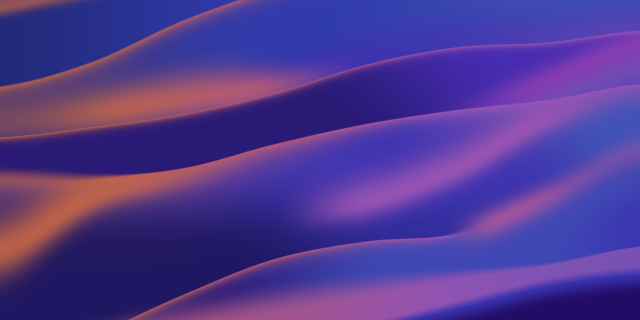
This background is drawn by a WebGL 2 fragment shader. Its source:

```glsl
#version 300 es
precision highp float;
// Overlapping silk folds in indigo and blue, with rims lit from orange to mauve.

#define EDGE_SOFT 0.003
#define RIM_THIN 0.02
#define RIM_WIDE 0.06
#define RIM_GAIN 1.0
#define GLOW_GAIN 0.95

uniform vec2 u_resolution;
out vec4 fragColor;

const vec3 NAVY = vec3(0.12, 0.09, 0.38);
const vec3 INDIGO = vec3(0.16, 0.10, 0.46);
const vec3 SLATE = vec3(0.13, 0.16, 0.47);
const vec3 DUSK = vec3(0.18, 0.16, 0.58);
const vec3 COBALT = vec3(0.19, 0.23, 0.67);
const vec3 VIOLET = vec3(0.27, 0.17, 0.69);
const vec3 BLUE = vec3(0.23, 0.20, 0.69);
const vec3 AZURE = vec3(0.25, 0.32, 0.71);
const vec3 ORANGE = vec3(0.75, 0.39, 0.28);
const vec3 ROSE = vec3(0.71, 0.35, 0.47);
const vec3 MAUVE = vec3(0.60, 0.33, 0.70);
const vec3 PURPLE = vec3(0.53, 0.24, 0.70);
const vec3 HAZE = vec3(0.46, 0.32, 0.70);

// Smooth curve through eight evenly spaced heights
float curve(float x, vec4 a, vec4 b) {
  float h[8] = float[8](a.x, a.y, a.z, a.w, b.x, b.y, b.z, b.w);
  float s = clamp(x, 0.0, 1.0) * 7.0;
  int i = min(int(s), 6);
  float t = s - float(i);
  float p = h[i], q = h[i + 1];
  float m = 0.5 * (q - h[max(i - 1, 0)]);
  float n = 0.5 * (h[min(i + 2, 7)] - p);
  return mix(p, q, t * t * (3.0 - 2.0 * t)) + t * (1.0 - t) * (m * (1.0 - t) - n * t);
}

// Coverage of a sheet, from the depth below its edge
float cover(float depth, float soft) {
  float s = max(soft, 0.75 / u_resolution.y);
  return smoothstep(-s, s, depth);
}

// Light that falls off below an edge
float rim(float depth, float width) {
  return RIM_GAIN * exp(-max(depth, 0.0) / width);
}

// Soft band with its own spread above and below the centre
float band(float d, float above, float below) {
  float k = d / (d > 0.0 ? above : below);
  return GLOW_GAIN * exp(-k * k);
}

void main() {
  vec2 uv = gl_FragCoord.xy / u_resolution;
  float x = uv.x, y = uv.y;
  vec3 warm = mix(ORANGE, ROSE, smoothstep(0.1, 0.45, x));
  warm = mix(warm, MAUVE, smoothstep(0.4, 0.75, x));

  // Back cloth and the streak in its upper left corner
  vec3 cloth = mix(SLATE, COBALT, smoothstep(-0.05, 0.45, x));
  cloth = mix(cloth, AZURE, smoothstep(0.45, 0.95, x));
  vec3 color = mix(cloth, warm, 0.75 * band(y - 0.975 - 0.4 * x, 0.06, 0.025));

  // Upper sheet with a broad orange glow
  float d = curve(x, vec4(0.729, 0.805, 0.935, 1.036), vec4(1.12, 1.18, 1.23, 1.29)) - y;
  float lower = curve(x, vec4(0.570, 0.602, 0.643, 0.708), vec4(0.797, 0.852, 0.867, 0.904)) - y;
  vec3 sheet = mix(cloth, VIOLET, 0.6 * smoothstep(0.25, 0.45, x) * smoothstep(-0.16, 0.0, lower));
  sheet = mix(sheet, HAZE, 0.4 * smoothstep(0.65, 1.0, x) * smoothstep(-0.1, 0.0, lower));
  sheet = mix(sheet, ROSE, 0.18 * (1.0 - smoothstep(0.1, 0.4, x)) * smoothstep(0.15, 0.0, d));
  sheet = mix(sheet, warm, rim(d, RIM_THIN));
  float glow = curve(x, vec4(0.615, 0.645, 0.69, 0.73), vec4(0.795, 0.85, 0.87, 0.90));
  float fade = mix(0.55, 1.0, smoothstep(0.0, 0.22, x)) * (1.0 - smoothstep(0.38, 0.58, x));
  sheet = mix(sheet, warm, fade * band(y - glow, mix(0.085, 0.04, smoothstep(0.3, 0.5, x)), 0.07));
  color = mix(color, sheet, cover(d, EDGE_SOFT * 1.5));

  // Dark sheet, turning violet and purple to the right
  sheet = mix(INDIGO, VIOLET, smoothstep(0.45, 0.82, x + 0.5 * (y - 0.75)));
  glow = curve(x, vec4(0.45, 0.45, 0.47, 0.54), vec4(0.60, 0.635, 0.745, 0.857));
  vec3 veil = mix(PURPLE, HAZE, smoothstep(0.0, 0.08, glow - y));
  sheet = mix(sheet, veil, smoothstep(0.64, 0.86, x) * band(y - glow, 0.055, 0.2));
  sheet = mix(sheet, warm, rim(lower, RIM_THIN * 0.5));
  color = mix(color, sheet, cover(lower, EDGE_SOFT));

  // Middle sheet, dark at its lower left
  d = curve(x, vec4(0.456, 0.448, 0.474, 0.549), vec4(0.612, 0.656, 0.688, 0.737)) - y;
  float lit = smoothstep(0.18, 0.5, y + 0.1 * (x - 0.5));
  sheet = mix(BLUE, AZURE, smoothstep(0.78, 1.0, x + 0.5 * (y - 0.5)));
  sheet = mix(mix(NAVY, DUSK, smoothstep(0.35, 0.65, x)), sheet, lit);
  sheet = mix(sheet, HAZE, 0.8 * smoothstep(0.6, 0.75, x) * smoothstep(0.95, 0.8, x) * rim(d, 0.08));
  sheet = mix(sheet, warm, rim(d, mix(RIM_WIDE, RIM_THIN, smoothstep(0.3, 0.65, x))));

  // Orange fold at the left and mauve fold at the right
  glow = curve(x, vec4(0.215, 0.38, 0.462, 0.53), vec4(0.60, 0.65, 0.68, 0.73));
  fade = 1.0 - smoothstep(0.2, 0.42, x);
  sheet = mix(sheet, warm, fade * band(y - glow, 0.11, mix(0.085, 0.05, smoothstep(0.0, 0.2, x))));
  glow = curve(x, vec4(0.297, 0.297, 0.31, 0.328), vec4(0.367, 0.471, 0.63, 0.72));
  fade = smoothstep(0.42, 0.58, x) * (1.0 - 0.6 * smoothstep(0.82, 1.0, x));
  sheet = mix(sheet, MAUVE, fade * band(y - glow, 0.085, 0.052));
  color = mix(color, sheet, cover(d, mix(0.03, EDGE_SOFT, smoothstep(0.05, 0.24, x))));

  // Lower sheet, whose crest spreads out to the right
  d = curve(x, vec4(-0.146, -0.05, 0.078, 0.19), vec4(0.245, 0.271, 0.385, 0.53)) - y;
  float spread = smoothstep(0.69, 0.78, x);
  sheet = mix(INDIGO, mix(BLUE, AZURE, 0.65), smoothstep(0.3, 0.62, x));
  sheet = mix(sheet, BLUE, 0.8 * smoothstep(0.85, 1.0, x) * smoothstep(0.08, 0.2, d));
  sheet = mix(sheet, warm, rim(d, RIM_THIN * 0.8) * (1.0 - spread));
  color = mix(color, sheet, cover(d, mix(EDGE_SOFT, 0.03, spread)));
  fade = spread * (1.0 - 0.5 * smoothstep(0.8, 0.95, x));
  color = mix(color, mix(ROSE, MAUVE, 0.65), fade * band(-d, 0.045, 0.05));

  // Mauve ribbon, soft at the left and crisp at the right
  d = curve(x, vec4(-0.094, -0.042, 0.02, 0.07), vec4(0.11, 0.145, 0.175, 0.229)) - y;
  sheet = mix(mix(warm, MAUVE, 0.35), AZURE, 0.3 * smoothstep(0.6, 1.0, x));
  color = mix(color, sheet, 0.92 * cover(d, mix(0.06, EDGE_SOFT, smoothstep(0.4, 0.95, x))));

  // Dark hollow with a blue border in the lower right
  d = curve(x, vec4(-0.198, -0.146, -0.107, -0.068), vec4(-0.021, 0.047, 0.117, 0.154)) - y;
  sheet = mix(BLUE, vec3(0.13, 0.05, 0.40), smoothstep(0.0, 0.075, d));
  color = mix(color, sheet, cover(d, 0.018));

  fragColor = vec4(color, 1.0);
}
```
